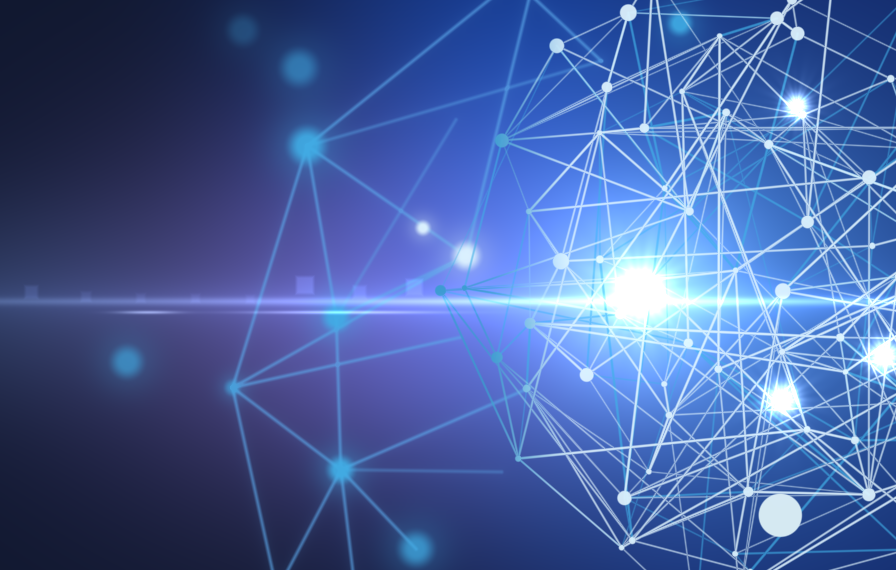
Reproduce this background procedurally as a Shadertoy shader.

```glsl
// Glowing network on a blue-violet haze: a dense golden-spiral mesh on the
// right, a soft constellation on the left, and a lens flare with a streak.
// All lengths are in units of canvas height.

const vec3 NAVY = vec3(0.06, 0.09, 0.18);
const vec3 ROYAL = vec3(0.06, 0.14, 0.39);
const vec3 VIOLET = vec3(0.29, 0.21, 0.39);
const vec3 AZURE = vec3(0.16, 0.30, 0.36);
const vec3 CYAN = vec3(0.25, 0.68, 0.90);
const vec3 PALE = vec3(0.88, 0.96, 1.00);

const vec2 FLARE = vec2(1.123, 0.488);
const float STREAK_Y = 0.471;
const vec2 MESH_CENTER = vec2(1.34, 0.50);
const float MESH_RADIUS = 0.58;
const int NODES = 76;
const int LINKS = 5;
const float MAX_LINK = 0.64;
const float LINE_WIDTH = 0.0018;

// Main joints of the blurred constellation
const vec2 TOP = vec2(0.539, 0.744);
const vec2 MID = vec2(0.590, 0.443);
const vec2 LEFT = vec2(0.408, 0.320);
const vec2 LOW = vec2(0.598, 0.176);
const vec2 EAST = vec2(0.818, 0.551);
const vec2 RIM = vec2(0.807, 0.408);
const vec2 HIGH = vec2(1.055, 0.893);
const vec2 APEX = vec2(0.93, 1.01);
const vec2 FOOT = vec2(0.73, 0.037);

float hash(float n) {
    n = fract(n * 0.1031);
    n *= n + 33.33;
    return fract(n * (n + n));
}

float glow(vec2 p, vec2 c, vec2 r) {
    vec2 d = (p - c) / r;
    return exp(-dot(d, d));
}

float segment(vec2 p, vec2 a, vec2 b) {
    vec2 d = b - a, q = p - a;
    return length(q - d * clamp(dot(q, d) / dot(d, d), 0.0, 1.0));
}

float fill(float d, float soft) { return 1.0 - smoothstep(-soft, soft, d); }

float beam(vec2 p, vec2 a, vec2 b) {
    float d = segment(p, a, b);
    return 0.5 * fill(d - 0.0028, 0.003) + 0.1 * exp(-d * 110.0);
}

// Blurred disc with a halo
float bokeh(vec2 p, vec2 c, float r) {
    return 0.65 * fill(length(p - c) - r, r * 0.55) + 0.3 * glow(p, c, vec2(r * 2.2));
}

// White point with fine rays
float spark(vec2 p, vec2 c, float r) {
    vec2 d = p - c;
    float a = atan(d.y, d.x), l = length(d) / r;
    float rays = 0.6 + 0.25 * cos(a * 9.0 + 1.0) + 0.15 * cos(a * 23.0);
    return 1.2 * exp(-l * l) + 0.45 * rays * exp(-l * 0.8);
}

vec2 meshNode(int i) {
    float n = float(i), a = n * 2.39996 + 0.5 * hash(n + 3.0);
    float r = MESH_RADIUS * sqrt((n + 0.5) / float(NODES));
    vec2 jitter = vec2(hash(n + 17.0), hash(n + 71.0)) - 0.5;
    return MESH_CENTER + r * vec2(cos(a), sin(a)) + 0.05 * jitter;
}

vec3 background(vec2 p) {
    vec3 c = mix(NAVY, ROYAL, smoothstep(0.25, 1.15, p.x + 0.25 * (p.y - 0.5)));
    c += VIOLET * glow(p, vec2(0.66, 0.46), vec2(0.50, 0.35));
    c += vec3(0.0, 0.07, 0.16) * glow(p, vec2(0.86, 0.85), vec2(0.34, 0.4));
    c += AZURE * glow(p, vec2(1.27, 0.48), vec2(0.46, 0.42));
    return c + vec3(0.07, 0.10, 0.13) * glow(p, vec2(0.0, 0.47), vec2(0.35, 0.18));
}

float constellation(vec2 p) {
    float s = beam(p, TOP, vec2(0.87, 1.01)) + 0.7 * beam(p, TOP, HIGH);
    s += beam(p, TOP, MID) + beam(p, TOP, LEFT) + beam(p, TOP, EAST);
    s += beam(p, MID, LOW) + beam(p, MID, EAST) + 0.6 * beam(p, MID, vec2(0.8, 0.79));
    s += beam(p, LEFT, LOW) + beam(p, LEFT, vec2(0.48, -0.01));
    s += beam(p, LEFT, RIM) + beam(p, LEFT, EAST);
    s += beam(p, LOW, FOOT) + beam(p, LOW, vec2(0.62, -0.01));
    s += beam(p, LOW, vec2(0.5, -0.01)) + 0.6 * beam(p, LOW, vec2(0.88, 0.172));
    return s + beam(p, LOW, vec2(0.93, 0.32)) + beam(p, APEX, EAST) + beam(p, APEX, HIGH);
}

// x: white lines, y: cyan lines, z: node discs
vec3 mesh(vec2 p, float px) {
    vec3 m = vec3(0.0);
    if (p.x < MESH_CENTER.x - MESH_RADIUS - 0.1) return m;
    for (int i = 0; i < NODES; i++) {
        float n = float(i);
        vec2 a = meshNode(i);
        float size = mix(0.005, 0.015, pow(hash(n + 9.0), 2.0));
        m.z = max(m.z, fill(length(p - a) - size, px));
        for (int k = 0; k < LINKS; k++) {
            float h = hash(n * 7.0 + float(k) * 131.0);
            int j = i + (k == 0 ? 8 : k == 1 ? 13 : 3 + int(h * 31.0));
            vec2 b = meshNode(j % NODES);
            if (distance(a, b) > MAX_LINK) continue;
            float width = LINE_WIDTH * (0.6 + 0.6 * h);
            float line = fill(segment(p, a, b) - width, px) * (0.5 + 0.4 * h);
            if (hash(n + float(k) * 57.0) < 0.25) m.y = max(m.y, line);
            else m.x = max(m.x, line);
        }
    }
    return m;
}

// Pale squares along the streak
float ghosts(vec2 p) {
    float g = 0.0;
    for (int i = 0; i < 8; i++) {
        float n = float(i), h = hash(n + 40.0);
        vec2 q = abs(p - vec2(0.055 + 0.096 * n, 0.475 + 0.03 * h));
        g += (0.05 + 0.13 * h) * fill(max(q.x, q.y) - 0.007 - 0.01 * h, 0.004);
    }
    return g;
}

void mainImage(out vec4 fragColor, in vec2 fragCoord) {
    vec2 p = fragCoord / iResolution.y;
    float px = 1.0 / iResolution.y;
    vec3 col = background(p);

    // Streak haze and flare halo
    float dy = abs(p.y - STREAK_Y), reach = exp(-abs(p.x - FLARE.x) * 1.1);
    col += vec3(0.20, 0.26, 0.40) * reach * exp(-dy * 30.0);
    col += vec3(0.25, 0.32, 0.32) * glow(p, FLARE, vec2(0.17));

    // Constellation and its lights
    col = mix(col, vec3(0.36, 0.66, 0.92), min(constellation(p), 0.7));
    float lights = bokeh(p, TOP, 0.028) + bokeh(p, MID, 0.021);
    lights += bokeh(p, LOW, 0.02) + 0.6 * bokeh(p, LEFT, 0.012);
    lights += 0.6 * bokeh(p, vec2(0.525, 0.881), 0.028) + 0.8 * bokeh(p, FOOT, 0.026);
    lights += 0.7 * bokeh(p, vec2(0.223, 0.365), 0.024) + bokeh(p, vec2(1.193, 0.959), 0.018);
    lights += 0.3 * bokeh(p, vec2(0.426, 0.947), 0.024);
    col = mix(col, CYAN, min(lights, 0.9));
    float white = bokeh(p, EAST, 0.021) + bokeh(p, vec2(0.742, 0.6), 0.011);
    col = mix(col, PALE, min(white, 0.95));

    // Mesh: cyan at its left rim, white further right
    vec3 m = mesh(p, px);
    vec3 tint = mix(CYAN * 0.9, PALE, smoothstep(0.84, 1.02, p.x));
    col = mix(col, CYAN, m.y * 0.8);
    col = mix(col, tint, max(m.x, m.z * 0.92));
    col = mix(col, PALE * 0.95, fill(length(p - vec2(1.369, 0.096)) - 0.038, px));

    // Streak core, ghosts and flares
    col += vec3(0.28, 0.34, 0.38) * reach * exp(-dy * dy * 20000.0);
    float dash = glow(p, vec2(0.26, 0.452), vec2(0.05, 0.003));
    dash += glow(p, vec2(0.6, 0.452), vec2(0.15, 0.003));
    col += PALE * 0.35 * dash + vec3(0.5, 0.6, 0.9) * ghosts(p);
    float stars = spark(p, FLARE, 0.037) + spark(p, vec2(1.398, 0.814), 0.019);
    stars += spark(p, vec2(1.373, 0.299), 0.025) + spark(p, vec2(1.551, 0.375), 0.025);
    fragColor = vec4(min(col + PALE * stars, 1.0), 1.0);
}
```
